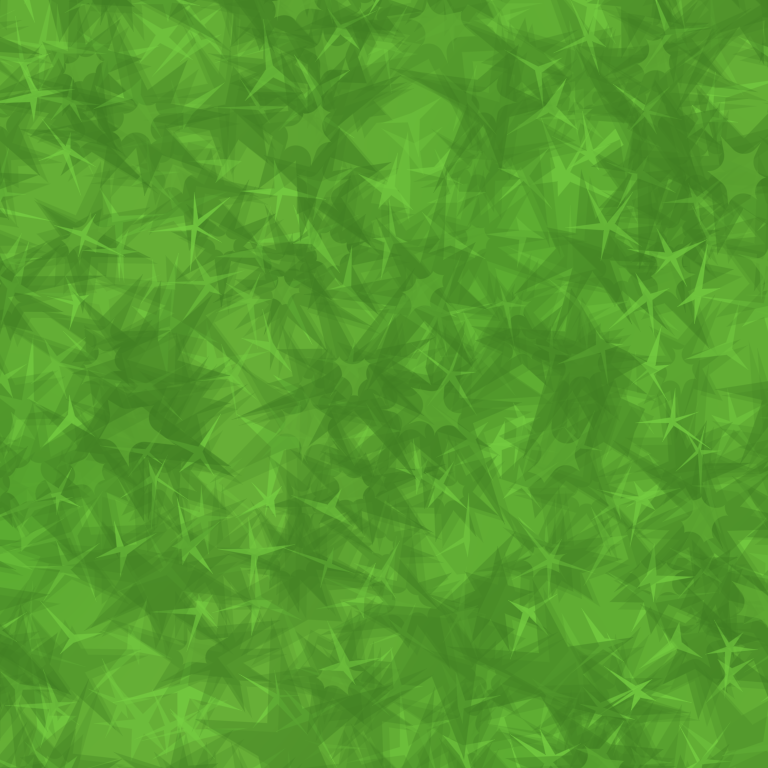
Write a Shadertoy shader that draws this background.

```glsl
// Stylised grass: layers of irregular, translucent star-shaped clumps over a soft green.
// Each jittered grid cell holds one clump, cut from straight-edged polar sectors;
// dark clumps carry a shifted echo and a pale inset core, light ones are thin shards.

const vec3 BASE_COOL = vec3(0.355, 0.675, 0.190);
const vec3 BASE_WARM = vec3(0.415, 0.690, 0.220);
const vec3 SHADE     = vec3(0.245, 0.485, 0.130);
const vec3 LIGHT     = vec3(0.460, 0.810, 0.255);

const float TINT_SCALE   = 3.0;               // soft colour patches per canvas
const vec2  DARK_VALLEY  = vec2(0.15, 0.27);  // radii in cell units
const vec2  DARK_TIP     = vec2(0.34, 0.85);
const vec2  LIGHT_VALLEY = vec2(0.03, 0.13);
const vec2  LIGHT_TIP    = vec2(0.25, 0.80);
const vec2  ECHO_SHIFT   = vec2(0.07, -0.06);
const float ECHO_ALPHA   = 0.20;
const float CORE_INSET   = 0.10;
const float CORE_ALPHA   = 0.65;
const float TAU          = 6.2831853;

float hash(vec2 p) {
    vec3 q = fract(vec3(p.xyx) * 0.1031);
    q += dot(q, q.yzx + 33.33);
    return fract((q.x + q.y) * q.z);
}

float valueNoise(vec2 p) {
    vec2 i = floor(p), f = fract(p);
    f = f * f * (3.0 - 2.0 * f);
    return mix(mix(hash(i), hash(i + vec2(1, 0)), f.x),
               mix(hash(i + vec2(0, 1)), hash(i + vec2(1, 1)), f.x), f.y);
}

vec2 polar(float radius, float angle) {
    return radius * vec2(cos(angle), sin(angle));
}

float segmentDistance(vec2 p, vec2 a, vec2 b) {
    vec2 pa = p - a, ba = b - a;
    return length(pa - ba * clamp(dot(pa, ba) / dot(ba, ba), 0.0, 1.0));
}

float cross2(vec2 a, vec2 b) { return a.x * b.y - a.y * b.x; }

// Signed distance to a star whose tips and valleys all differ; negative inside.
float starDistance(vec2 p, float spikes, vec2 valleyRange, vec2 tipRange, vec2 seed) {
    if (length(p) > 0.95) return 1.0;
    float width = TAU / spikes;
    float angle = atan(-p.y, -p.x) + 0.5 * TAU;
    float k = min(floor(angle / width), spikes - 1.0);
    float next = mod(k + 1.0, spikes);
    float tipAngle = (k + 0.25 + 0.5 * hash(seed + vec2(k, 11.0))) * width;
    vec2 tip = polar(mix(tipRange.x, tipRange.y, hash(seed + vec2(k, 23.0))), tipAngle);
    vec2 a = polar(mix(valleyRange.x, valleyRange.y, hash(seed + vec2(k, 37.0))), k * width);
    vec2 b = polar(mix(valleyRange.x, valleyRange.y, hash(seed + vec2(next, 37.0))), (k + 1.0) * width);
    float side = angle < tipAngle ? cross2(tip - a, p - a) : cross2(b - tip, p - tip);
    float d = min(segmentDistance(p, a, tip), segmentDistance(p, tip, b));
    return side > 0.0 ? -d : d;
}

// Paints one layer of clumps, lit or shaded, over the given colour.
vec3 paintClumps(vec3 color, vec3 base, vec2 uv, float cells, float layer, bool lit) {
    vec2 p = uv * cells + layer * 7.31;
    vec2 home = floor(p);
    float soft = 0.8 * cells / iResolution.y;
    for (int y = -1; y <= 1; y++)
    for (int x = -1; x <= 1; x++) {
        vec2 cell = home + vec2(x, y);
        vec2 seed = cell * 17.0 + layer * 101.0;
        vec2 center = cell + 0.1 + 0.8 * vec2(hash(seed + 1.7), hash(seed + 5.3));
        vec2 q = p - center;
        float turn = TAU * hash(seed + 8.9);
        mat2 spin = mat2(cos(turn), sin(turn), -sin(turn), cos(turn));
        float strength = hash(seed + 13.1);
        if (lit) {
            float spikes = 3.0 + floor(3.0 * hash(seed + 3.1));
            float d = starDistance(spin * q, spikes, LIGHT_VALLEY, LIGHT_TIP, seed);
            color = mix(color, LIGHT, mix(0.25, 0.80, strength) * smoothstep(soft, -soft, d));
        } else {
            float spikes = 5.0 + floor(4.0 * hash(seed + 3.1));
            float d = starDistance(spin * q, spikes, DARK_VALLEY, DARK_TIP, seed);
            float echo = starDistance(spin * (q - ECHO_SHIFT), spikes, DARK_VALLEY, DARK_TIP, seed);
            float slope = 1.0 + 0.4 * dot(q, vec2(0.7, -0.7));
            float alpha = mix(0.20, 0.46, strength) * slope;
            color = mix(color, SHADE, ECHO_ALPHA * smoothstep(soft, -soft, echo));
            color = mix(color, SHADE, alpha * smoothstep(soft, -soft, d));
            float core = smoothstep(soft, -soft, d + CORE_INSET) * step(0.4, hash(seed + 19.7));
            color = mix(color, base, CORE_ALPHA * core);
        }
    }
    return color;
}

void mainImage(out vec4 fragColor, in vec2 fragCoord) {
    vec2 uv = fragCoord / iResolution.y;
    vec3 base = mix(BASE_COOL, BASE_WARM, valueNoise(uv * TINT_SCALE + 4.0));

    // Shards and clumps alternate so some blades show through the shade.
    vec3 color = paintClumps(base, base, uv, 8.5, 1.0, true);
    color = paintClumps(color, base, uv, 7.6, 2.0, false);
    color = paintClumps(color, base, uv, 6.2, 3.0, false);
    color = paintClumps(color, base, uv, 12.0, 4.0, true);
    color = paintClumps(color, base, uv, 5.0, 5.0, false);
    fragColor = vec4(color, 1.0);
}
```
